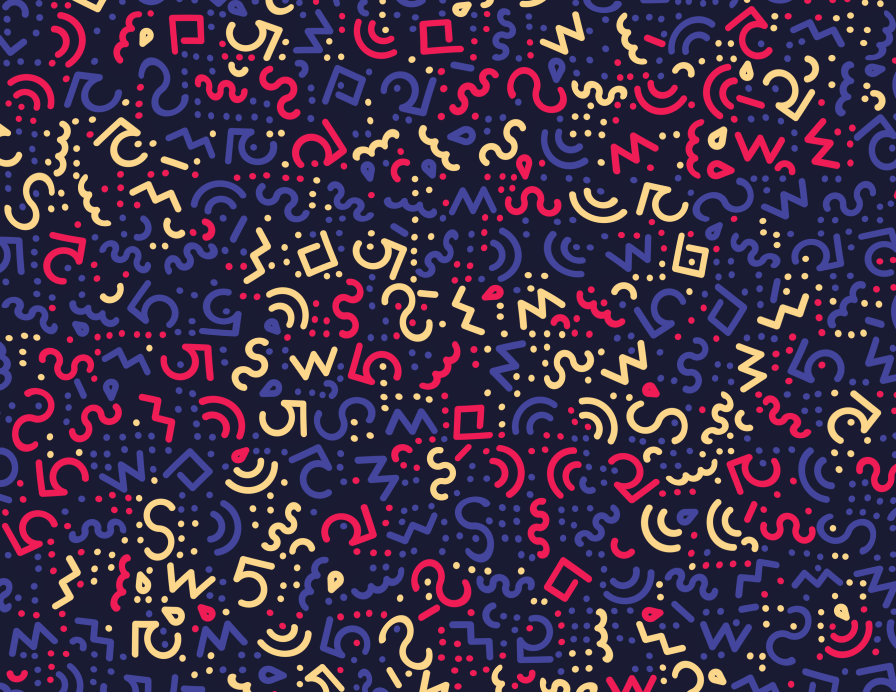
Reproduce this pattern procedurally as a WebGL 2 fragment shader.

```glsl
#version 300 es
precision highp float;
// Dense confetti of rounded doodles: squiggles, hooks, zigzags, drops and dots.
// Large doodles sit on a warped hexagonal lattice; smaller ones, then dots,
// are placed wherever the distance field of the earlier layers leaves room.

#define STROKE 0.0048      // half width of every line
#define CELL 0.091         // spacing of large doodles
#define FILL 0.046         // spacing of small doodles
#define DOT_CELL 0.021     // spacing of dots
#define GAP 0.0040         // free space kept around small marks
#define WARP 0.012         // bending of the lattice
#define NIGHT vec3(0.10, 0.105, 0.20)
#define BLUE vec3(0.265, 0.275, 0.62)
#define CREAM vec3(0.99, 0.84, 0.54)
#define RED vec3(0.94, 0.11, 0.335)

uniform vec2 u_resolution;
out vec4 fragColor;

vec3 hash3(vec2 p) {
  vec3 q = fract(p.xyx * vec3(0.1031, 0.1030, 0.0973));
  q += dot(q, q.yxz + 33.33);
  return fract((q.xxy + q.yzz) * q.zyx);
}

mat2 turn(float a) { return mat2(cos(a), sin(a), -sin(a), cos(a)); }

float gradientDot(vec2 corner, vec2 p) {
  float a = 6.2832 * hash3(corner + 71.0).x;
  return dot(vec2(cos(a), sin(a)), p - corner);
}

float gradientNoise(vec2 p) {
  vec2 i = floor(p), f = p - i, u = f * f * (3.0 - 2.0 * f), e = vec2(1, 0);
  return mix(mix(gradientDot(i, p), gradientDot(i + e, p), u.x),
             mix(gradientDot(i + e.yx, p), gradientDot(i + 1.0, p), u.x), u.y);
}

// Distance functions, in doodle units (radius about 1)
float segment(vec2 p, vec2 a, vec2 b) {
  vec2 ab = b - a;
  return length(p - a - ab * clamp(dot(p - a, ab) / dot(ab, ab), 0.0, 1.0));
}

float arc(vec2 p, float halfAngle, float r) {
  p.x = abs(p.x);
  vec2 e = vec2(sin(halfAngle), cos(halfAngle));
  return e.y * p.x > e.x * p.y ? length(p - e * r) : abs(length(p) - r);
}

float arcChain(vec2 p, float n, float halfAngle, bool alternate) {
  float r = 0.95 / (n * sin(halfAngle)), d = 9.0;
  for (float i = 0.0; i < n; i++) {
    vec2 q = p - vec2((2.0 * i + 1.0 - n) * r * sin(halfAngle), 0);
    if (alternate && mod(i, 2.0) > 0.5) q.y = -q.y;
    d = min(d, arc(q + vec2(0, r * cos(halfAngle)), halfAngle, r));
  }
  return d;
}

float zigzag(vec2 p) {
  float d = 9.0;
  for (float i = 0.0; i < 4.0; i++) {
    float side = mod(i, 2.0) < 0.5 ? 0.4 : -0.4;
    d = min(d, segment(p, vec2(0.42 * i - 0.84, -side), vec2(0.42 * i - 0.42, side)));
  }
  return d;
}

float hook(vec2 p) {
  vec2 corner = vec2(-0.6, 0.8);
  float d = min(segment(p, vec2(0.55, 0.85), corner), segment(p, corner, vec2(-0.6, 0.0)));
  return min(d, arc(turn(1.08) * (p - vec2(-0.05, -0.25)), 2.23, 0.6));
}

float angularPath(vec2 p, bool stairs) {
  vec2 a = vec2(-0.6, -0.65), dir = vec2(0, 1);
  float d = 9.0;
  for (float i = 0.0; i < 4.0; i++) {
    vec2 b = a + dir * (stairs ? 0.65 : 1.3 - 0.2 * i);
    d = min(d, segment(p, a, b));
    dir = vec2(dir.y, -dir.x) * (stairs && mod(i, 2.0) > 0.5 ? -1.0 : 1.0);
    a = b;
  }
  return d;
}

float drop(vec2 p) {
  p = vec2(abs(p.x), p.y + 0.38);
  float r = 0.55, h = 1.3, b = r / h, a = sqrt(1.0 - b * b), k = dot(p, vec2(-b, a));
  float d = k < 0.0 ? length(p) - r : k > a * h ? length(p - vec2(0, h)) : dot(p, vec2(a, b)) - r;
  return abs(d);
}

float largeDoodle(vec2 p, vec3 h) {
  float kind = 8.0 * h.x, vary = fract(h.y * 13.0), n = 2.0 + floor(3.0 * vary);
  p = turn(6.2832 * h.y) * p;
  if (fract(h.z * 17.0) < 0.5) p.x = -p.x;
  if (kind > 6.9) return min(arc(p + vec2(0, 0.35), 1.2, 1.0), arc(p + vec2(0, 0.45), 1.3, 0.5));
  if (kind > 5.6) return angularPath(p, vary < 0.5);
  if (kind > 4.0) return hook(p);
  if (kind > 3.2) return zigzag(p);
  p.y += 0.4 * (vary - 0.5) * p.x * p.x;
  return kind > 2.4 ? arcChain(p, 3.0, 1.25, false) : arcChain(p, n, 2.35 - 0.15 * n, true);
}

float smallDoodle(vec2 p, vec3 h) {
  p = turn(6.2832 * h.y) * p;
  if (h.x < 0.4) return drop(p);
  return h.x < 0.8 ? arc(p + vec2(0, 0.3), 1.4, 0.9) : segment(p, vec2(-1, 0), vec2(1, 0));
}

// Layers return (distance to the edge, colour pick)
vec2 nearer(vec2 a, vec2 b) { return a.x < b.x ? a : b; }

vec2 largeLayer(vec2 p) {
  vec2 best = vec2(9, 0), cell = CELL * vec2(1, 0.866);
  float size = 0.5 * CELL - 1.6 * STROKE;
  for (int k = 0; k < 4; k++) {
    float row = floor(p.y / cell.y) + float(k / 2), shift = 0.5 * mod(row, 2.0);
    float col = floor(p.x / cell.x - shift) + float(k % 2);
    vec3 h = hash3(vec2(col, row) + 11.0);
    vec2 q = (p - vec2(col + shift, row) * cell) / size;
    best = nearer(best, vec2(largeDoodle(q, h) * size - STROKE, h.z));
  }
  return best;
}

vec2 doodles(vec2 p) {
  vec2 best = largeLayer(p);
  for (int k = 0; k < 4; k++) {
    vec2 id = floor(p / FILL - 0.5) + vec2(k % 2, k / 2);
    vec3 h = hash3(id + 137.0);
    vec2 centre = (id + 0.5 + 0.1 * (h.zx - 0.5)) * FILL;
    float size = min(largeLayer(centre).x - STROKE - GAP, 0.35 * FILL);
    if (size > 0.0095) best = nearer(best, vec2(smallDoodle((p - centre) / size, h) * size - STROKE, h.z));
  }
  return best;
}

vec2 dots(vec2 p) {
  vec2 id = floor(p / DOT_CELL);
  vec3 h = hash3(id + 291.0);
  vec2 centre = (id + 0.5 + 0.3 * (h.xy - 0.5)) * DOT_CELL;
  bool free = h.z < 0.8 && doodles(centre).x > STROKE + GAP;
  return vec2(free ? length(p - centre) - STROKE : 9.0, hash3(floor(id / 3.0) + 53.0).x);
}

void main() {
  vec2 p = gl_FragCoord.xy / u_resolution.y;
  p += WARP * vec2(gradientNoise(6.0 * p), gradientNoise(6.0 * p + 40.0));
  vec2 mark = nearer(doodles(p), dots(p));
  vec3 ink = mark.y < 0.46 ? BLUE : mark.y < 0.74 ? CREAM : RED;
  float edge = 0.7 / u_resolution.y;
  fragColor = vec4(mix(ink, NIGHT, smoothstep(-edge, edge, mark.x)), 1.0);
}
```
